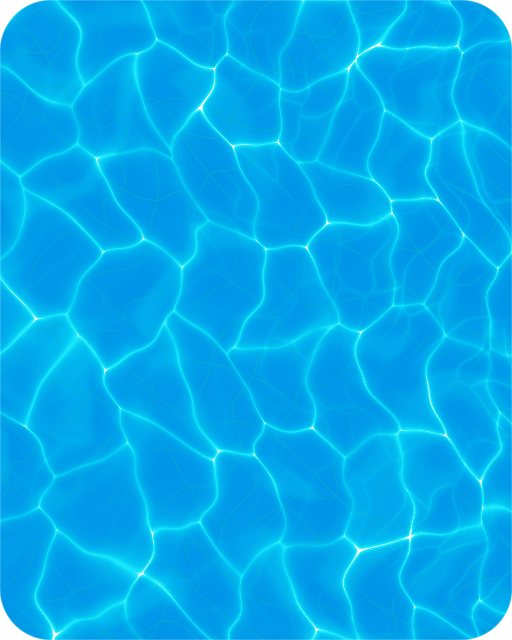
A WebGL 1 fragment shader for this texture:

```glsl
precision highp float;
// Sunlit swimming pool water: a web of caustic light over wavy tile joints, on a rounded card.
uniform vec2 u_resolution;

vec2 hash2(vec2 cell) {
  return fract(sin(vec2(dot(cell, vec2(127.1, 311.7)), dot(cell, vec2(269.5, 183.3)))) * 4375.85);
}

// Cellular noise: the three nearest seed distances, sorted.
vec3 nearestSeeds(vec2 p) {
  vec2 cell = floor(p), local = p - cell;
  vec3 near = vec3(9.0);
  for (int y = -2; y <= 2; y++) {
    for (int x = -2; x <= 2; x++) {
      vec2 o = vec2(float(x), float(y));
      float d = length(o + 0.06 + 0.88 * hash2(cell + o) - local);
      if (d < near.x) near = vec3(d, near.xy);
      else if (d < near.y) near = vec3(near.x, d, near.y);
      else if (d < near.z) near.z = d;
    }
  }
  return near;
}

// Gentle surface waves that bend the light web.
vec2 ripple(vec2 p) {
  p += 0.018 * sin(p.yx * vec2(17.0, 13.0) + vec2(0.6, 2.1));
  p += 0.008 * sin(p.yx * vec2(39.0, 33.0) + p * 11.0 + vec2(4.0, 1.3));
  return p + 0.003 * sin(p.yx * vec2(88.0, 79.0) + p * 31.0);
}

// Slow uneven brightness, 0 to 1.
float drift(vec2 p, float freq) {
  vec2 q = p * freq;
  return 0.5 + 0.25 * (sin(q.x + 1.7 * sin(q.y * 0.8)) + sin(q.y * 1.1 + 1.9 * sin(q.x * 0.7 + 2.0)));
}

// Tile grid seen through the refracting surface.
vec2 tileGrid(vec2 p) {
  p += 0.026 * sin(p.yx * vec2(23.0, 27.0) + p * 9.0 + vec2(1.0, 3.0));
  p += 0.011 * sin(p.yx * vec2(51.0, 43.0) + p * 24.0);
  return mat2(0.87, 0.5, -0.6, 0.8) * p * 12.5;
}

float tileJoints(vec2 p) {
  vec2 g = tileGrid(p);
  vec2 dx = (tileGrid(p + vec2(0.001, 0.0)) - g) / 0.001;
  vec2 dy = (tileGrid(p + vec2(0.0, 0.001)) - g) / 0.001;
  vec2 slope = max(sqrt(dx * dx + dy * dy), 3.0);
  vec2 dist = abs(fract(g) - 0.5) / slope;
  return 1.0 - smoothstep(0.0003, 0.0018, min(dist.x, dist.y));
}

// Light level to colour: deep blue, cyan, pale cyan, white.
vec3 waterColor(float light) {
  vec3 c = mix(vec3(0.0, 0.585, 0.907), vec3(0.01, 0.78, 0.95), clamp(light, 0.0, 1.0));
  c = mix(c, vec3(0.08, 0.90, 0.98), smoothstep(0.95, 1.55, light));
  return mix(c, vec3(0.96, 1.0, 1.0), smoothstep(1.55, 2.4, light));
}

void main() {
  vec2 p = gl_FragCoord.xy / u_resolution.y;
  float aspect = u_resolution.x / u_resolution.y;
  vec2 w = ripple(p);

  // Main web: slanted, taller than wide, finer toward the upper right.
  vec2 q = vec2(w.x + 0.16 * w.y, w.y);
  q = vec2(7.4 * q.x + 2.2 * q.x * q.x, 5.9 * q.y + 0.9 * q.y * q.y);
  vec3 seeds = nearestSeeds(q + 3.0);
  vec2 gap = seeds.yz - seeds.x;
  float strength = drift(p, 21.0);
  float halo = exp(-6.5 * gap.x) + 0.25 * exp(-9.0 * gap.y);
  float core = exp(-27.0 * gap.x) + 1.1 * exp(-20.0 * (gap.x + gap.y));
  float light = halo * (0.4 + 0.55 * drift(p + 5.0, 16.0)) + core * (0.22 + 0.95 * strength);

  // Faint finer web, stronger on the right.
  vec3 fine = nearestSeeds(ripple(w + 0.37) * vec2(15.0, 10.5));
  float fineGap = fine.y - fine.x;
  float side = smoothstep(0.35, 0.8, p.x + 0.25 * p.y);
  light += (0.22 * exp(-5.0 * fineGap) + 0.4 * side * exp(-22.0 * fineGap)) * drift(p + 2.0, 19.0);

  // Milky veils of scattered light.
  float veil = drift(w + 0.12 * sin(w.yx * 14.0), 24.0);
  light += 0.32 * smoothstep(0.5, 0.95, veil) + 0.06 * drift(w, 47.0) - 0.03;

  vec3 color = waterColor(light);
  float joint = tileJoints(p) * (0.2 + 0.4 * drift(p + 8.0, 13.0));
  color = mix(color, vec3(0.02, 0.70, 0.80), joint * (1.0 - smoothstep(0.7, 1.3, light)));

  // Rounded card corners on white.
  float radius = 0.1 * aspect;
  vec2 corner = abs(p - 0.5 * vec2(aspect, 1.0)) - 0.5 * vec2(aspect, 1.0) + radius;
  float edge = length(max(corner, 0.0)) - radius;
  float pixel = 1.0 / u_resolution.y;
  gl_FragColor = vec4(mix(color, vec3(1.0), smoothstep(-pixel, pixel, edge)), 1.0);
}
```
